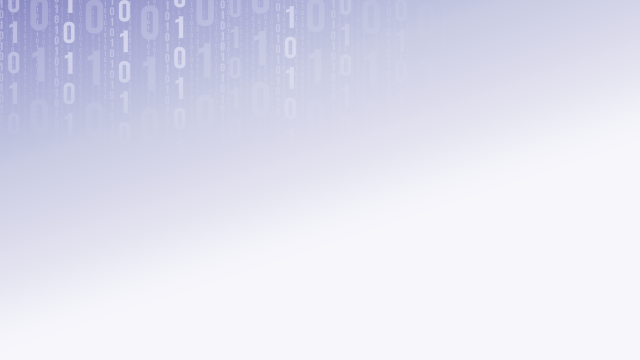
Give the GLSL for this background, as a Shadertoy shader.

```glsl
// A pale lavender diagonal gradient with streams of binary digits in the upper left.
// Digits are distance shapes repeated in columns of four sizes, laid over the gradient
// and faded out downwards and to the right. The canvas is 432 units high, y running down.

const float PITCH = 66.4;  // distance between columns of one size

float hash(float n) { return fract(sin(n * 91.73 + 4.1) * 437.58); }

float box(vec2 p, vec2 halfSize) {
    vec2 d = abs(p) - halfSize;
    return length(max(d, 0.0)) + min(max(d.x, d.y), 0.0);
}

// Digit of unit height centred on the origin
float zeroShape(vec2 p) { return abs(box(p, vec2(0.03, 0.27)) - 0.14) - 0.085; }

float oneShape(vec2 p) {
    float stem = box(p - vec2(0.06, 0.0), vec2(0.1, 0.5));
    float flag = box(p - vec2(-0.08, -0.33 - 0.3 * p.x), vec2(0.12, 0.07));
    return min(stem, flag);
}

// Coverage of a vertical stream of alternating digits; "phase" is the height of a zero
float digitStream(vec2 p, float size, float gap, float phase, float pixel) {
    float row = (p.y - phase) / gap;
    float index = floor(row + 0.5);
    vec2 q = vec2(p.x, (row - index) * gap) / size;
    float d = mod(index, 2.0) < 0.5 ? zeroShape(q) : oneShape(q);
    return smoothstep(0.7, -0.7, d * size / pixel);
}

// Column number of x, for columns starting at "start"
float columnOf(float x, float start, float pitch) {
    return floor((x - start) / pitch + 0.5);
}

vec3 backdrop(float t) {
    vec3 c = mix(vec3(0.54, 0.54, 0.77), vec3(0.67, 0.68, 0.84), clamp(t * 4.0, 0.0, 1.0));
    c = mix(c, vec3(0.79, 0.80, 0.89), clamp(t * 4.0 - 1.0, 0.0, 1.0));
    c = mix(c, vec3(0.87, 0.87, 0.93), clamp(t * 4.0 - 2.0, 0.0, 1.0));
    return mix(c, vec3(0.963, 0.963, 0.984), smoothstep(0.7, 1.04, t));
}

void mainImage(out vec4 fragColor, in vec2 fragCoord) {
    float pixel = 432.0 / iResolution.y;
    vec2 p = vec2(fragCoord.x, iResolution.y - fragCoord.y) * pixel;
    vec3 color = backdrop((p.y + 0.33 * p.x) / 410.0);

    // Vertical offsets of the two largest kinds of column
    float boldPhase[8] = float[8](2.0, 39.0, 13.0, -4.0, 8.0, 57.0, 5.0, 12.0);
    float palePhase[8] = float[8](16.0, 20.0, 27.0, 11.0, -4.0, 18.0, 20.0, 25.0);

    // Bold columns, the fifth one weaker
    float c = clamp(columnOf(p.x, 16.5, PITCH), 0.0, 7.0);
    float strength = c == 0.0 ? 0.42 : c == 4.0 ? 0.22 : c > 5.0 ? 0.4 : 0.6;
    float ink = strength * digitStream(p - vec2(16.5 + c * PITCH, 0.0),
                                       26.0, 36.6, boldPhase[int(c)], pixel);

    // Large pale columns
    c = clamp(columnOf(p.x, 47.0, PITCH), 0.0, 7.0);
    ink = max(ink, 0.23 * digitStream(p - vec2(47.0 + c * PITCH, 0.0),
                                      41.0, 61.5, palePhase[int(c)], pixel));

    // Small columns
    c = columnOf(p.x, 68.0, PITCH);
    ink = max(ink, 0.38 * digitStream(p - vec2(68.0 + c * PITCH, 0.0),
                                      9.5, 12.6, 25.0 * hash(c), pixel));

    // Tiny columns with varied strength
    c = columnOf(p.x, 30.0, 7.4);
    ink = max(ink, 0.3 * hash(c + 40.0) * digitStream(p - vec2(30.0 + c * 7.4, 0.0),
                                                      5.5, 7.4, 15.0 * hash(c + 9.0), pixel));

    // Fade towards the lower and right limits of the streams
    float fade = smoothstep(195.0, 40.0, p.y) * smoothstep(590.0, 270.0, p.x);
    color = mix(color, vec3(0.95, 0.95, 0.99), ink * fade);
    fragColor = vec4(color, 1.0);
}
```
